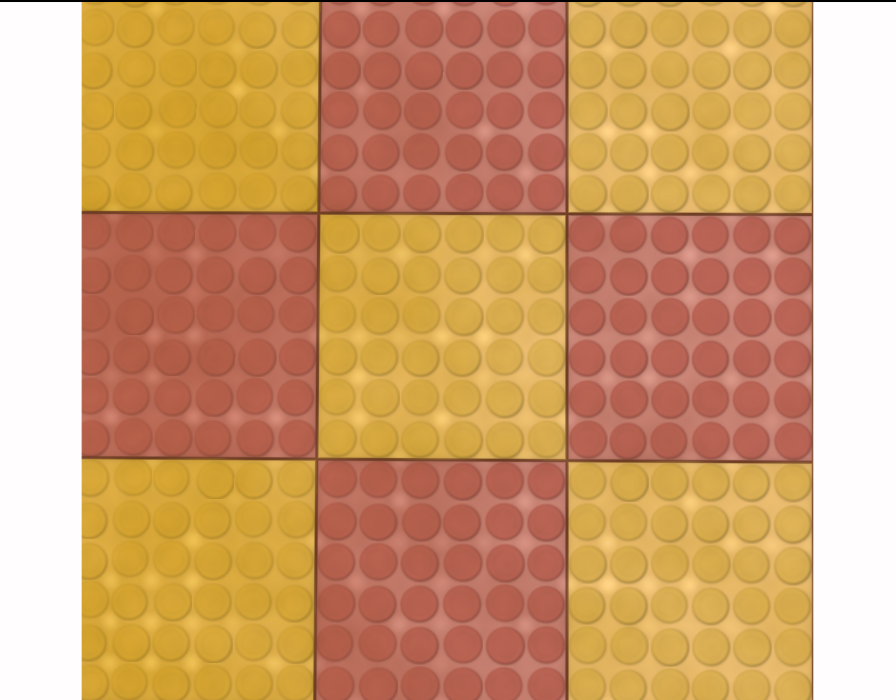
A Shadertoy shader for this pattern:

```glsl
// Checkerboard of worn yellow and red rubber floor tiles, each with six by six round studs.

const float TILE = 0.352;                   // tile pitch, canvas height = 1
const float STUDS = 6.0;                    // studs along a tile side
const vec2 CORNER = vec2(0.810, 0.305);     // joint crossing at upper right
const vec2 SIDES = vec2(0.1167, 1.1617);    // left and right edge of the floor
const vec3 PAPER = vec3(1.0, 0.992, 0.992);
const vec3 JOINT = vec3(0.42, 0.23, 0.13);

vec2 hash2(vec2 p) {
    vec2 k = vec2(dot(p, vec2(127.1, 311.7)), dot(p, vec2(269.5, 183.3)));
    return fract(sin(k) * 43758.55);
}

// Distance to the nearest scattered point
float cellular(vec2 p) {
    vec2 cell = floor(p), f = fract(p);
    float nearest = 2.0;
    for (int j = -1; j <= 1; j++)
        for (int i = -1; i <= 1; i++) {
            vec2 o = vec2(i, j);
            nearest = min(nearest, length(o + hash2(cell + o) - f));
        }
    return nearest;
}

// Layered sines, roughly -1 to 1
float waves(vec2 p) {
    float sum = 0.0, amp = 0.55;
    for (int i = 0; i < 4; i++) {
        sum += amp * sin(p.x + 1.3 * sin(p.y)) * cos(p.y - 0.7 * p.x);
        p = mat2(1.6, 1.2, -1.2, 1.6) * p + 2.1;
        amp *= 0.55;
    }
    return sum;
}

// Slight skew of the hand-laid joints
vec2 layTiles(vec2 p) {
    float leftSide = smoothstep(0.81, 0.458, p.x);
    return p + vec2(0.0083 * p.y * leftSide, -0.0096 * (p.x - 0.64) * p.y);
}

vec3 tileColor(float isYellow, float pale, float top) {
    vec3 yellowTop = mix(vec3(0.83, 0.635, 0.17), vec3(0.855, 0.685, 0.33), pale);
    vec3 yellowGround = mix(vec3(0.84, 0.65, 0.20), vec3(0.91, 0.73, 0.43), pale);
    vec3 redTop = mix(vec3(0.70, 0.365, 0.275), vec3(0.725, 0.39, 0.335), pale);
    vec3 redGround = mix(vec3(0.71, 0.385, 0.30), vec3(0.785, 0.52, 0.465), pale);
    return mix(mix(redGround, redTop, top), mix(yellowGround, yellowTop, top), isYellow);
}

vec3 studdedTile(vec2 uv, vec2 id, float pale, float px) {
    float isYellow = mod(id.x + id.y, 2.0);
    vec2 grid = uv * STUDS;
    vec2 studId = floor(grid) + id * STUDS;
    vec2 rnd = hash2(studId);
    float wear = 1.0 - pale;

    // Stud disc, nudged and softened where the floor is worn
    vec2 c = fract(grid) - 0.5 - (rnd - 0.5) * (0.03 + 0.07 * wear);
    float dist = length(c);
    float radius = 0.452 + 0.02 * (rnd.x - 0.5);
    float soft = max(px * STUDS / TILE, 0.035);
    float top = 1.0 - smoothstep(radius - soft, radius + soft, dist);
    vec3 col = tileColor(isYellow, pale, top);

    // Raised rim, lit from the upper left
    float rim = exp(-pow((dist - radius + 0.01) / 0.045, 2.0));
    float inner = exp(-pow((dist - 0.28) / 0.05, 2.0));
    float facing = dot(c / max(dist, 0.001), vec2(-0.6, -0.8));
    float strength = mix(0.65, 1.0, pale) * (0.75 + 0.5 * rnd.y);
    col *= 1.0 + strength * rim * (-0.085 + 0.07 * facing) - 0.012 * inner;

    // Glints in the hollows between four studs
    vec2 corner = floor(grid + 0.5) + id * STUDS;
    float hollow = smoothstep(0.32, 0.0, length(fract(grid + 0.5) - 0.5));
    float glint = smoothstep(0.45, 1.0, hash2(corner + 7.0).x);
    return col + hollow * glint * (1.0 - top) * vec3(0.09, 0.10, 0.10);
}

void mainImage(out vec4 fragColor, in vec2 fragCoord) {
    float px = 1.0 / iResolution.y;
    vec2 p = vec2(fragCoord.x, iResolution.y - fragCoord.y) * px;

    // Tile cell, with y running downward
    vec2 q = (layTiles(p) - CORNER) / TILE;
    vec2 id = floor(q), uv = fract(q);

    // Colour fades toward the right, with blotchy wear
    float blotch = waves(p * 11.0);
    float pale = 0.12 + 0.80 * smoothstep(0.15, 0.95, p.x) + 0.25 * blotch;
    pale += 0.14 * (hash2(id + 3.0).x - 0.5);
    pale = clamp(pale, 0.0, 1.0);
    vec3 col = studdedTile(uv, id, pale, px);
    col *= 0.985 + 0.035 * cellular(p * 32.0) + 0.018 * blotch;

    // Dark joints with a faint shadow
    vec2 edge = 0.5 - abs(uv - 0.5);
    float gap = min(edge.x, edge.y) * TILE;
    float line = 1.0 - smoothstep(0.0016 - 0.5 * px, 0.0020 + px, gap);
    col *= 1.0 - 0.14 * exp(-gap / 0.004);
    col = mix(col, JOINT, line * (0.84 + 0.12 * sin(p.x * 37.0 + p.y * 29.0)));

    // White margins and the dark strip along the top
    float inside = min(p.x - SIDES.x, SIDES.y - p.x);
    col = mix(PAPER, col, smoothstep(-px, px, inside));
    col *= smoothstep(0.0030 - 0.5 * px, 0.0030 + 0.5 * px, p.y);
    fragColor = vec4(col, 1.0);
}
```
